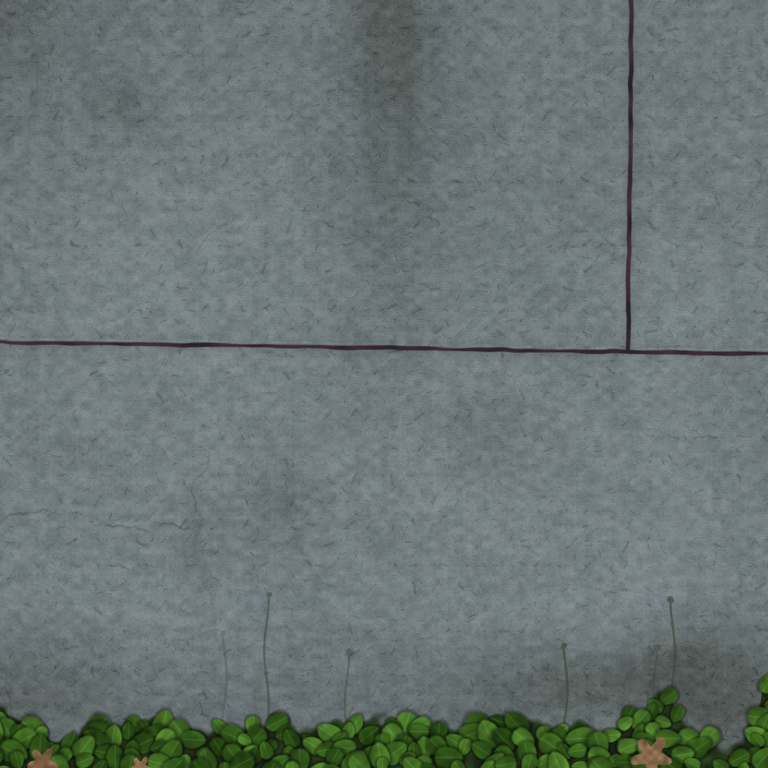
Write a Shadertoy shader that draws this texture.

```glsl
// Weathered concrete wall with dark panel joints above a strip of green ground cover.

float hash(vec2 p) {
    return fract(sin(dot(p, vec2(127.1, 311.7))) * 43758.5453);
}

float noise(vec2 p) {
    vec2 i = floor(p), f = fract(p);
    f = f * f * (3.0 - 2.0 * f);
    return mix(mix(hash(i), hash(i + vec2(1, 0)), f.x),
               mix(hash(i + vec2(0, 1)), hash(i + vec2(1, 1)), f.x), f.y);
}

float fbm(vec2 p) {
    float sum = 0.0, amp = 0.5;
    for (int i = 0; i < 5; i++, amp *= 0.5) {
        sum += amp * noise(p);
        p = mat2(1.6, 1.2, -1.2, 1.6) * p + 7.3;
    }
    return sum;
}

// Soft elliptical blot
float blot(vec2 p, float x, float y, float w, float h) {
    vec2 q = (p - vec2(x, y)) / vec2(w, h);
    return exp(-dot(q, q));
}

float segment(vec2 p, vec2 a, vec2 b) {
    vec2 ab = b - a;
    return length(p - a - ab * clamp(dot(p - a, ab) / dot(ab, ab), 0.0, 1.0));
}

// Short dark scratches, one per cell, in three sizes
float scratches(vec2 p) {
    float sum = 0.0;
    for (int i = 0; i < 3; i++) {
        vec2 g = p * (36.0 + 24.0 * float(i)) + float(i) * 3.7, id = floor(g);
        float a = (hash(id) - 0.5) * 2.6;
        vec2 c = 0.35 + 0.3 * vec2(hash(id + 5.1), hash(id + 9.4));
        vec2 dir = vec2(cos(a), sin(a)) * (0.08 + 0.2 * hash(id + 2.6));
        float d = segment(fract(g) + 0.12 * (noise(g * 4.0) - 0.5), c - dir, c + dir);
        sum += smoothstep(0.11, 0.0, d) * step(0.4, hash(id + 13.0)) * hash(id + 17.0);
    }
    return sum;
}

// Upper outline of the plants
float plantTop(float x) {
    vec2 p = vec2(x, 0);
    float h = 0.062 + 0.007 * sin(x * 38.0 + 1.5) + 0.008 * noise(vec2(x * 30.0, 2.0));
    h += 0.036 * blot(p, 0.865, 0.0, 0.022, 1.0) + 0.05 * blot(p, 1.0, 0.0, 0.016, 1.0);
    h += 0.02 * blot(p, 0.0, 0.0, 0.02, 1.0) - 0.018 * blot(p, 0.075, 0.0, 0.025, 1.0);
    return h - 0.016 * blot(p, 0.785, 0.0, 0.022, 1.0) - 0.03 * blot(p, 0.945, 0.0, 0.03, 1.0);
}

vec3 wall(vec2 p) {
    float cloud = fbm(p * vec2(7, 5)), grain = fbm(p * vec2(90, 110));
    vec3 col = vec3(0.452, 0.494, 0.513) + 0.07 * (cloud - 0.48);
    // Run-off streak, dirty corners and damp patches
    float dirt = 0.75 * blot(p, 0.512, 1.0, 0.065, 0.36) + 0.4 * blot(p, 0.0, 1.0, 0.12, 0.2);
    dirt += 0.35 * blot(p, 0.365, 0.34, 0.05, 0.06) + 0.25 * blot(p, 0.63, 0.44, 0.06, 0.05);
    dirt += 0.25 * blot(p, 0.26, 0.3, 0.035, 0.06) + 0.25 * blot(p, 0.16, 0.86, 0.05, 0.06);
    dirt += 0.8 * blot(p, 0.92, 0.11, 0.1, 0.075) + 0.4 * blot(p, 0.72, 0.11, 0.12, 0.04);
    dirt += 0.45 * blot(p, 0.03, 0.1, 0.1, 0.07);
    dirt += 0.4 * smoothstep(0.22, 0.05, p.y) + 0.15 * smoothstep(0.6, 1.0, p.y);
    col = mix(col, vec3(0.31, 0.335, 0.32), clamp(dirt * (0.55 + 0.9 * cloud), 0.0, 0.9));
    // Grain, scratches and wandering cracks
    col += 0.14 * (grain - 0.48) + 0.035 * (hash(floor(p * 512.0)) - 0.5) - 0.075 * scratches(p);
    vec2 bend = 0.05 * vec2(fbm(vec2(p.y * 25.0, 9.0)), fbm(vec2(p.x * 22.0, 4.0)));
    vec2 crack = smoothstep(0.003, 0.0, abs(p - vec2(0.237, 0.3) - bend));
    float cracks = crack.y * smoothstep(0.28, 0.22, p.x) + crack.x * blot(p, 0.262, 0.36, 1.0, 0.08);
    return col - 0.09 * cracks * noise(p * 70.0);
}

void joints(inout vec3 col, vec2 p, float px) {
    float wobble = 0.0022 * (noise(p * 55.0) - 0.5);
    float h = p.y - 0.5545 + 0.0155 * p.x + wobble, above = step(0.0, h);
    float v = p.x - 0.8175 - 0.011 * (p.y - 0.545) + wobble;
    float w = 0.0016 + 0.0014 * noise(vec2(p.x * 22.0, 1.0));
    float ink = max(smoothstep(w + px, w - px, abs(h)),
                    above * smoothstep(0.0028 + px, 0.0028 - px, abs(v)));
    col *= 1.0 - 0.15 * exp(-abs(h) * 160.0) - 0.12 * exp(-abs(v) * 180.0) * above;
    col += 0.07 * smoothstep(0.002, 0.0, abs(h - 0.005)) * noise(p * 90.0);
    col = mix(col, mix(vec3(0.12, 0.1, 0.13), vec3(0.27, 0.16, 0.21), noise(p * 45.0)), 0.92 * ink);
}

void stem(inout vec3 col, vec2 p, float x, float top, float strength) {
    p.x -= 0.003 * sin(p.y * 45.0 + x * 30.0);
    float bud = length(p - vec2(x, top)) - 0.006 * noise(p * 180.0);
    float d = min(segment(p, vec2(x, 0.05), vec2(x, top)), bud);
    col = mix(col, vec3(0.23, 0.29, 0.22), strength * smoothstep(0.0026, 0.0004, d));
}

void leaves(inout vec3 col, vec2 p, float px) {
    float edge = p.y - plantTop(p.x) + 0.022 - 0.02 * noise(p * 70.0);
    vec3 shade = vec3(0.11, 0.17, 0.07) * (0.6 + 0.8 * noise(p * 90.0));
    col = mix(col, shade, 0.92 * smoothstep(0.006, -0.006, edge));
    for (int i = 0; i < 33; i++) {
        float row = float(i / 3), shift = 0.37 * row;
        vec2 id = vec2(floor(p.x / 0.031 - shift) + float(i % 3) - 1.0, row);
        vec2 c = vec2((id.x + shift + 0.2 + 0.6 * hash(id)) * 0.031,
                      0.098 - 0.0105 * row + 0.014 * hash(id + 4.0));
        if (c.y + 0.006 > plantTop(c.x) || hash(id + 8.0) < 0.12) continue;
        float a = 6.283 * hash(id + 11.0), size = 0.009 + 0.009 * hash(id + 15.0), tone = hash(id + 21.0);
        vec2 q = mat2(cos(a), -sin(a), sin(a), cos(a)) * (p - c) / size;
        float d = length(q * vec2(0.9, 1.2 + 0.25 * q.x)) - 1.0;
        vec3 green = mix(vec3(0.13, 0.25, 0.06), vec3(0.31, 0.49, 0.17), tone);
        green *= 0.86 + 0.22 * q.y * sign(0.5 - tone) + 0.25 * noise(p * 130.0);
        green += 0.06 * smoothstep(0.13, 0.0, abs(q.y));
        col *= 1.0 - 0.35 * smoothstep(0.35, 0.0, d);
        col = mix(col, green, smoothstep(px / size, -px / size - 0.08, d));
    }
}

// Dry fallen leaf with ragged lobes
void dryLeaf(inout vec3 col, vec2 p, vec2 c, float size) {
    vec2 q = (p - c) / size;
    float d = length(q) - 0.75 - 0.3 * cos(atan(q.y, q.x) * 5.0 + 1.5) - 0.2 * noise(q * 3.0);
    col = mix(col, vec3(0.52, 0.4, 0.29) * (0.75 + 0.45 * noise(p * 150.0)), smoothstep(0.12, -0.05, d));
}

void mainImage(out vec4 fragColor, in vec2 fragCoord) {
    vec2 p = fragCoord / iResolution.xy;
    float px = 1.0 / iResolution.y;
    vec3 col = wall(p);
    joints(col, p, px);
    stem(col, p, 0.347, 0.224, 0.55);
    stem(col, p, 0.292, 0.175, 0.3);
    stem(col, p, 0.452, 0.15, 0.45);
    stem(col, p, 0.736, 0.158, 0.7);
    stem(col, p, 0.853, 0.155, 0.5);
    stem(col, p, 0.876, 0.22, 0.7);
    leaves(col, p, px);
    dryLeaf(col, p, vec2(0.055, 0.008), 0.017);
    dryLeaf(col, p, vec2(0.183, 0.002), 0.012);
    dryLeaf(col, p, vec2(0.848, 0.016), 0.023);
    fragColor = vec4(col, 1.0);
}
```
